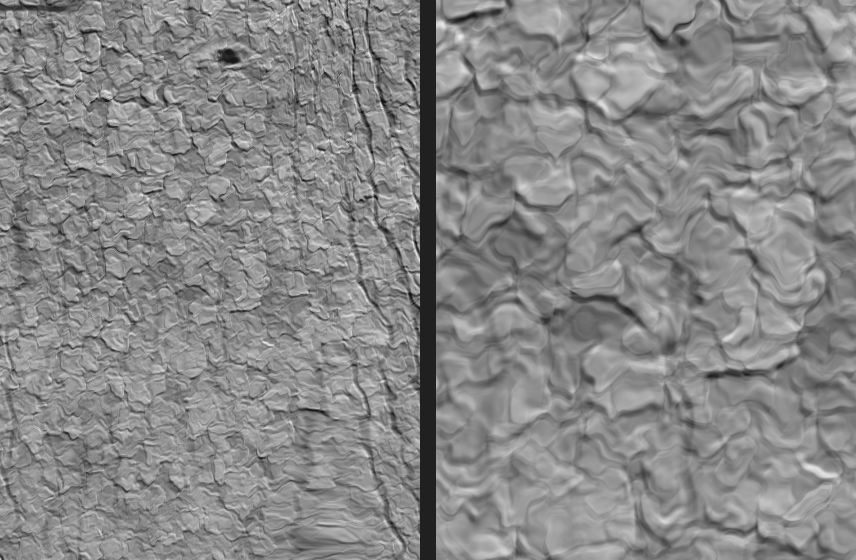
Left: the whole. Right: its middle third, enlarged.
Write a Shadertoy shader that draws this texture.

```glsl
// Grey conifer bark: overlapping rounded scales, crumbly grain, vertical
// fissures that lean on the right flank, and one dark knot near the top.
// Everything is summed into a height field, then lit from above by differences.

const vec2 KNOT = vec2(0.408, 0.898);
const vec2 LIGHT_STEP = vec2(0.0016, 0.0042);
const float MID_GREY = 0.555;
const float MEAN_HEIGHT = 0.97;

float hash(vec2 p) {
    vec3 v = fract(vec3(p.xyx) * 0.1031);
    v += dot(v, v.yzx + 33.33);
    return fract((v.x + v.y) * v.z);
}

float noise(vec2 p) {
    vec2 i = floor(p), f = fract(p);
    f = f * f * (3.0 - 2.0 * f);
    float low = mix(hash(i), hash(i + vec2(1, 0)), f.x);
    float high = mix(hash(i + vec2(0, 1)), hash(i + vec2(1, 1)), f.x);
    return mix(low, high, f.y);
}

float fbm(vec2 p) {
    float sum = 0.0, amp = 0.53;
    for (int i = 0; i < 3; i++) {
        sum += amp * noise(p);
        p = mat2(1.6, 0.9, -0.9, 1.6) * p + 17.3;
        amp *= 0.5;
    }
    return sum;
}

// Signed two-channel noise used to roughen outlines
vec2 wobble(vec2 p) {
    return vec2(noise(p), noise(p + 71.7)) - 0.5;
}

// Highest of the overlapping scales at p; each lifts its lower lip
float scales(vec2 p, vec2 size, float seed) {
    vec2 q = p / size + seed;
    vec2 cell = floor(q);
    float top = 0.2;
    for (int y = -1; y <= 1; y++)
    for (int x = -1; x <= 1; x++) {
        vec2 id = cell + vec2(x, y);
        vec2 jitter = vec2(hash(id + 3.1), hash(id + 47.9));
        float radius = mix(0.52, 0.85, hash(id + 91.3));
        vec2 d = (q - id - mix(vec2(0.2), vec2(0.8), jitter)) / radius;
        float cap = 1.0 - smoothstep(0.74, 1.0, length(d));
        float lift = 0.4 + 0.6 * hash(id + 13.7) - 0.3 * d.y;
        top = max(top, cap * lift);
    }
    return top;
}

// Wandering vertical cracks, broken along their length
float fissures(vec2 p, float flank) {
    float t = p.x / 0.062 + 1.3 * (fbm(p * vec2(12.0, 7.0)) - 0.5)
            + 0.4 * (noise(p * 38.0) - 0.5);
    float d = abs(fract(t) - 0.5);
    float run = noise(vec2(floor(t) * 3.7, p.y * 7.0));
    float strength = smoothstep(0.3, 0.7, run + 0.25 * flank);
    return strength * mix(0.4, 1.0, flank) * (1.0 - smoothstep(0.02, 0.15, d));
}

float barkHeight(vec2 p) {
    float right = smoothstep(0.46, 0.7, p.x);
    float flank = max(right, 0.6 - 0.6 * smoothstep(0.0, 0.09, p.x));
    float ring = length((p - KNOT) / vec2(0.075, 0.034));
    float nearKnot = exp(-ring * ring);

    // Lean the grain on the right, then roughen it
    vec2 q = p + vec2(0.24 * right * (p.y - 0.5), 0.0);
    vec2 rough = q + 0.02 * wobble(q * 42.0) + 0.008 * wobble(q * 125.0);

    float big = scales(rough, vec2(0.037, 0.043), 5.0);
    float small = scales(rough, vec2(0.021, 0.019), 40.0);
    big = mix(big, 0.77, 0.65 * nearKnot + 0.25 * right);

    float h = 0.6 * big + 0.3 * small;
    h += 0.75 * fbm(rough * vec2(75.0, 135.0));
    h += 0.55 * right * (fbm(q * vec2(65.0, 13.0)) - 0.47);
    h -= 0.65 * fissures(q, flank);
    h += 0.22 * nearKnot * sin(ring * 11.0 + 4.0 * noise(p * 30.0));
    return h;
}

// Dark socket of the knot, ragged at its rim
float knotHole(vec2 p) {
    float d = length((p - KNOT) / vec2(0.021, 0.016));
    return 1.0 - smoothstep(0.55, 1.15, d + 0.6 * (noise(p * 110.0) - 0.5));
}

// Long horizontal crack at the upper left
float topCrack(vec2 p) {
    float y = 0.981 + 0.012 * (noise(vec2(p.x * 30.0, 2.0)) - 0.5);
    float line = 1.0 - smoothstep(0.002, 0.008, abs(p.y - y));
    return line * (1.0 - smoothstep(0.1, 0.16, p.x));
}

void mainImage(out vec4 fragColor, in vec2 fragCoord) {
    vec2 p = fragCoord / iResolution.y;
    float h = barkHeight(p);
    float slope = h - barkHeight(p + LIGHT_STEP);

    // Hollows darken, faces turned to the light brighten
    float relief = 0.27 * (h - MEAN_HEIGHT) + 0.36 * slope;
    float contrast = mix(0.82, 1.12, smoothstep(0.0, 0.9, p.y));
    float patches = 0.12 * (fbm(p * 6.0) - 0.47);
    float tone = MID_GREY + contrast * relief + patches;

    tone *= 1.0 - 0.78 * knotHole(p);
    tone *= 1.0 - 0.55 * topCrack(p);
    fragColor = vec4(vec3(clamp(tone, 0.09, 0.93)), 1.0);
}
```
